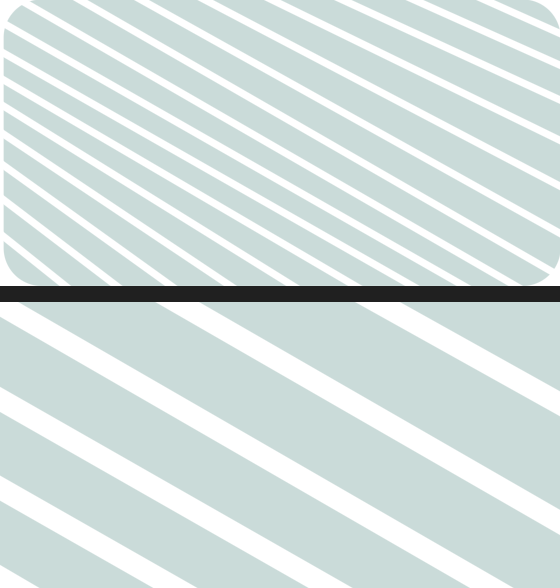
Top: the whole. Bottom: its middle third, enlarged.
This pattern is drawn by a WebGL 1 fragment shader. Its source:

```glsl
precision highp float;

uniform vec2 u_resolution;

const float PI = 3.14159265;
const int STRIPE_COUNT = 16;
const float STRIPE_WIDTH = 0.0130;
const float CORNER_RADIUS = 0.068;
const vec3 SAGE = vec3(0.793, 0.859, 0.851);
const vec3 WHITE = vec3(1.0);

// Four sine harmonics that vanish at u = 0 and u = 1
float harmonics(float u, vec4 amplitude) {
    return dot(amplitude, sin(PI * u * vec4(1.0, 2.0, 3.0, 4.0)));
}

// Uneven position of a stripe along the rising diagonal
float stripePosition(float u) {
    return mix(0.0713, 0.9376, u)
        + harmonics(u, vec4(-0.0346, 0.0053, 0.0075, -0.0050));
}

// Downward slope, flattening towards the upper right
float stripeSlope(float u) {
    return mix(0.800, 0.447, u)
        + harmonics(u, vec4(-0.0598, -0.0297, -0.0103, 0.0220));
}

float lineDistance(vec2 p, vec2 anchor, float slope) {
    return abs(dot(p - anchor, normalize(vec2(slope, 1.0))));
}

float roundedBox(vec2 p, vec2 halfSize, float radius) {
    vec2 q = abs(p) - halfSize + radius;
    return length(max(q, 0.0)) + min(max(q.x, q.y), 0.0) - radius;
}

float coverage(float signedDistance, float softness) {
    return 1.0 - smoothstep(-softness, softness, signedDistance);
}

// Signed distance to the nearest stripe of the fan
float stripeFan(vec2 p, float aspect) {
    float nearest = 10.0;
    for (int i = 0; i < STRIPE_COUNT; i++) {
        float u = float(i) / float(STRIPE_COUNT - 1);
        vec2 anchor = stripePosition(u) * vec2(1.0, aspect);
        nearest = min(nearest, lineDistance(p, anchor, stripeSlope(u)));
    }
    return nearest - 0.5 * STRIPE_WIDTH;
}

void main() {
    // Canvas width is one unit
    vec2 p = gl_FragCoord.xy / u_resolution.x;
    float aspect = u_resolution.y / u_resolution.x;
    float softness = 0.75 / u_resolution.x;

    // Rounded panel with a narrow margin on the left
    vec2 lowCorner = vec2(0.0065, 0.0);
    vec2 highCorner = vec2(1.001, aspect + 0.001);
    vec2 center = 0.5 * (lowCorner + highCorner);
    vec2 halfSize = 0.5 * (highCorner - lowCorner);
    float panel = coverage(roundedBox(p - center, halfSize, CORNER_RADIUS), softness);

    float stripes = coverage(stripeFan(p, aspect), softness);
    vec3 color = mix(WHITE, SAGE, panel * (1.0 - stripes));
    gl_FragColor = vec4(color, 1.0);
}
```
